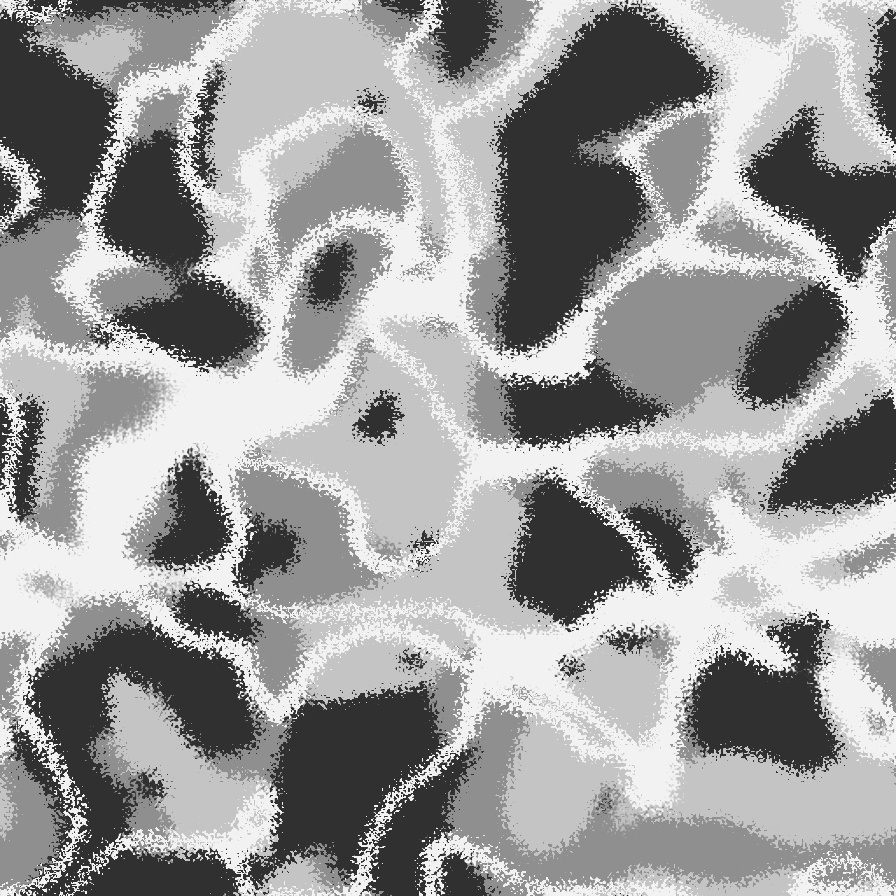
Reproduce this pattern procedurally as a WebGL 2 fragment shader.

```glsl
#version 300 es
precision highp float;
// Tiling winter camouflage: dark and grey patches between white veins, with grainy edges.

uniform vec2 u_resolution;
out vec4 fragColor;

const vec3 LIGHT_GREY = vec3(0.77);
const vec3 MID_GREY   = vec3(0.56);
const vec3 CHARCOAL   = vec3(0.19);
const vec3 SNOW       = vec3(0.95);

// Whole repeats per canvas keep every layer tileable
const float VEIN_PERIOD_A = 3.0;
const float VEIN_PERIOD_B = 4.0;
const float DARK_PERIOD   = 7.0;
const float MID_PERIOD    = 5.0;
const float WARP_PERIOD   = 6.0;
const float GRAIN_PERIOD  = 512.0;

const float WARP_AMOUNT  = 0.022;
const float GRAIN_AMOUNT = 0.014;  // half width of the ragged edges
const float VEIN_WIDTH   = 0.16;
const float VEIN_REPEL   = 0.9;    // how far dark patches shrink from veins
const float VEIN_MEAN    = 0.58;
const float DARK_LEVEL   = 0.43;
const float MID_LEVEL    = 0.0;
const float MID_FOLLOWS_DARK = 0.3;
const float DETAIL       = 0.3;
const float EDGE_SOFTNESS = 0.03;
const float NOISE_GAIN   = 4.7;    // scales gradient noise to unit deviation
const float TAU = 6.2831853;

float hash(vec2 cell, float seed) {
    return fract(sin(dot(cell, vec2(127.1, 311.7)) + seed * 74.7) * 43758.5453);
}

// Dot product of a wrapped random gradient with the offset from its corner
float cornerSlope(vec2 cell, vec2 offset, float period, float seed) {
    float angle = TAU * hash(mod(cell, period), seed);
    return dot(vec2(cos(angle), sin(angle)), offset);
}

// Periodic gradient noise
float noise(vec2 p, float period, float seed) {
    vec2 cell = floor(p * period);
    vec2 f = fract(p * period);
    vec2 w = f * f * (3.0 - 2.0 * f);
    vec2 e = vec2(1.0, 0.0);
    float low = mix(cornerSlope(cell, f, period, seed),
                    cornerSlope(cell + e.xy, f - e.xy, period, seed), w.x);
    float high = mix(cornerSlope(cell + e.yx, f - e.yx, period, seed),
                     cornerSlope(cell + e.xx, f - e.xx, period, seed), w.x);
    return NOISE_GAIN * mix(low, high, w.y);
}

// Two octaves, kept at unit deviation
float field(vec2 p, float period, float seed) {
    float detail = noise(p, 2.0 * period + 1.0, seed + 0.5);
    return (noise(p, period, seed) + DETAIL * detail) / sqrt(1.0 + DETAIL * DETAIL);
}

// Periodic value noise from -1 to 1, one grain per lattice point
float grain(vec2 p, float seed) {
    vec2 q = p * GRAIN_PERIOD - 0.5;
    vec2 cell = floor(q);
    vec2 f = fract(q);
    float sum = 0.0;
    for (int i = 0; i < 4; i++) {
        vec2 corner = vec2(i % 2, i / 2);
        vec2 weight = mix(1.0 - f, f, corner);
        sum += weight.x * weight.y * hash(mod(cell + corner, GRAIN_PERIOD), seed);
    }
    return 2.0 * sum - 1.0;
}

float cover(float value) {
    return smoothstep(-EDGE_SOFTNESS, EDGE_SOFTNESS, value);
}

void main() {
    vec2 p = gl_FragCoord.xy / u_resolution;

    // Scatter the lookup for ragged edges, then bend the shapes
    p += GRAIN_AMOUNT * vec2(grain(p, 1.0), grain(p, 2.0));
    p += WARP_AMOUNT * vec2(noise(p, WARP_PERIOD, 3.0), noise(p, WARP_PERIOD, 4.0));

    // Veins follow the zero lines of two crossing fields
    float vein = min(abs(field(p, VEIN_PERIOD_A, 5.0)), abs(field(p, VEIN_PERIOD_B, 6.0)));
    float patches = field(p, DARK_PERIOD, 7.0);
    float dark = patches + VEIN_REPEL * (vein - VEIN_MEAN);
    float mid = field(p, MID_PERIOD, 8.0) + MID_FOLLOWS_DARK * patches;

    // Paint from the ground up
    vec3 color = mix(LIGHT_GREY, MID_GREY, cover(mid - MID_LEVEL));
    color = mix(color, CHARCOAL, cover(dark - DARK_LEVEL));
    color = mix(color, SNOW, cover(VEIN_WIDTH - vein));
    fragColor = vec4(color, 1.0);
}
```
